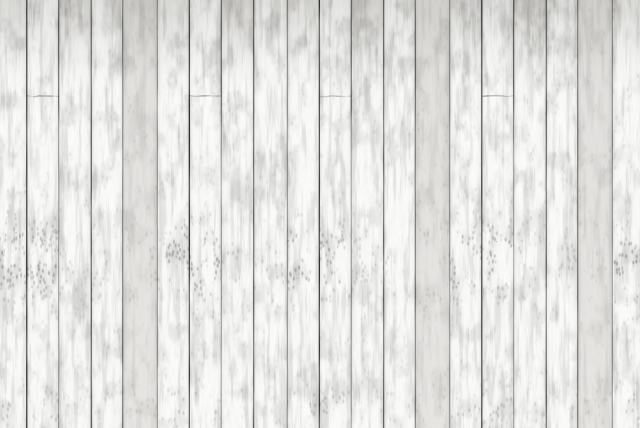
Reproduce this texture procedurally as a Shadertoy shader.

```glsl
// Whitewashed vertical boards with thin dark seams, worn grain and stains.
// Boards follow a five-board cycle (one cycle is a board short); each role in
// the cycle sets its seam, tint and stains, and layered noise adds the wear.

const float PITCH = 39.0 / 768.0;       // board width, in canvas widths
const float FIRST_SEAM = 31.0 / 768.0;  // left edge of board 1
const float BOARD_ASPECT = 13.1;        // board height over board width

const vec3 WHITEWASH = vec3(0.978, 0.98, 0.972);
const vec3 GREY_WASH = vec3(0.895, 0.888, 0.878);
const vec3 SEAM_DARK = vec3(0.12, 0.12, 0.11);
const vec3 STAIN = vec3(0.50, 0.50, 0.47);

// Per-role values: seam shift, seam darkness, shade at the top
const float SEAM_SHIFT[5] = float[5](0.03, 0.012, 0.012, -0.018, 0.045);
const float SEAM_DEPTH[5] = float[5](0.92, 0.45, 0.70, 0.62, 0.48);
const float TOP_SHADE[5] = float[5](0.16, 0.30, 0.17, 0.12, 0.24);

float hash(vec2 p) {
    vec3 q = fract(p.xyx * 0.1031);
    q += dot(q, q.yzx + 33.33);
    return fract((q.x + q.y) * q.z);
}

float valueNoise(vec2 p) {
    vec2 i = floor(p), f = fract(p);
    f = f * f * (3.0 - 2.0 * f);
    float low = mix(hash(i), hash(i + vec2(1, 0)), f.x);
    float high = mix(hash(i + vec2(0, 1)), hash(i + vec2(1, 1)), f.x);
    return mix(low, high, f.y);
}

float layeredNoise(vec2 p) {
    float sum = 0.0, weight = 0.5;
    for (int i = 0; i < 3; i++) {
        sum += weight * valueNoise(p);
        p = p * 2.03 + 17.3;
        weight *= 0.5;
    }
    return sum / 0.875;
}

// Cellular specks: a soft dot in a random share of the cells
float flecks(vec2 p, float share) {
    vec2 cell = floor(p);
    float mark = 0.0;
    for (int j = -1; j <= 1; j++)
    for (int i = -1; i <= 1; i++) {
        vec2 c = cell + vec2(i, j);
        vec2 center = c + vec2(hash(c), hash(c + 41.7));
        float present = step(hash(c + 83.1), share);
        mark = max(mark, present * (1.0 - smoothstep(0.1, 0.6, distance(p, center))));
    }
    return mark;
}

// Position in the cycle, skipping the grey board of the short cycle
int boardRole(float board) {
    return int(mod(board - 1.0 + step(8.5, board), 5.0) + 0.5);
}

float seamPosition(float board) {
    return board + SEAM_SHIFT[boardRole(board)];
}

float lineCover(float dist, float halfWidth, float pixel) {
    return clamp((halfWidth - dist) / pixel + 0.5, 0.0, 1.0);
}

// Seam darkness, uneven along its length
float seamInk(float x, float y, float board, float pixel) {
    int role = boardRole(board);
    float patchy = valueNoise(vec2(board * 9.7, y * 16.0));
    float depth = SEAM_DEPTH[role] * mix(0.7, 1.15, patchy);
    if (role == 1) depth += 0.25 * smoothstep(0.70, 0.76, y);
    float dist = abs(x - seamPosition(board));
    float shadow = 0.13 * exp(-dist / 0.055) * (0.4 + patchy);
    return max(min(depth, 1.0) * lineCover(dist, 0.019, pixel), shadow);
}

vec3 boardColor(float t, float y, float board) {
    int role = boardRole(board);
    vec2 p = vec2(t + float(role) * 7.0 + board * 31.0, y * BOARD_ASPECT);
    float mottle = layeredNoise(p * vec2(3.2, 1.7));
    float grain = layeredNoise(p * vec2(9.0, 0.8) + 5.0);
    bool grey = role == 3;
    vec3 color = grey ? GREY_WASH + 0.02 * (0.5 - y) : WHITEWASH;

    // Broad wear, long grain and fine streaks
    float wear = 0.075 * smoothstep(0.42, 0.80, mottle) + 0.085 * smoothstep(0.42, 0.80, grain);
    wear += 0.022 * (valueNoise(p * vec2(17.0, 4.0)) - 0.4);
    color -= wear * (grey ? 0.55 : 1.0);

    // Weathered upper end
    float fade = smoothstep(0.76, 1.04, y + 0.10 * (mottle - 0.5));
    color -= TOP_SHADE[role] * fade * vec3(0.58, 0.60, 0.61);

    // Speckled stains, gathered in a band and near the lower end
    float stained = (role == 0 || role == 4) ? 1.0 : 0.3;
    float band = exp(-pow((y - 0.39) / 0.09, 2.0)) + 0.5 * exp(-pow((y - 0.05) / 0.05, 2.0));
    float specks = flecks(p * vec2(11.0, 6.0), 0.16 + 0.3 * stained * band);
    float amount = (0.12 + 0.40 * stained * band) * smoothstep(0.35, 0.65, mottle);
    return mix(color, STAIN, specks * amount);
}

void mainImage(out vec4 fragColor, in vec2 fragCoord) {
    vec2 uv = fragCoord / iResolution.xy;
    float pixel = 1.0 / (PITCH * iResolution.x);
    float x = (uv.x - FIRST_SEAM) / PITCH + 1.0;

    // Find the board between its two shifted seams
    float board = floor(x);
    if (x < seamPosition(board)) board -= 1.0;
    else if (x >= seamPosition(board + 1.0)) board += 1.0;
    float t = x - seamPosition(board);
    vec3 color = boardColor(t, uv.y, board);

    // Faint butt joint across the first board of each cycle
    if (boardRole(board) == 0) {
        float dist = abs(uv.y - 0.775 - 0.003 * (valueNoise(vec2(t * 5.0, board)) - 0.5));
        float ink = 0.34 * valueNoise(vec2(t * 7.0, board + 3.0)) + 0.06;
        color = mix(color, SEAM_DARK, ink * lineCover(dist, 0.0016, 1.0 / iResolution.y));
    }

    float ink = max(seamInk(x, uv.y, board, pixel), seamInk(x, uv.y, board + 1.0, pixel));
    fragColor = vec4(mix(color, SEAM_DARK, ink), 1.0);
}
```
